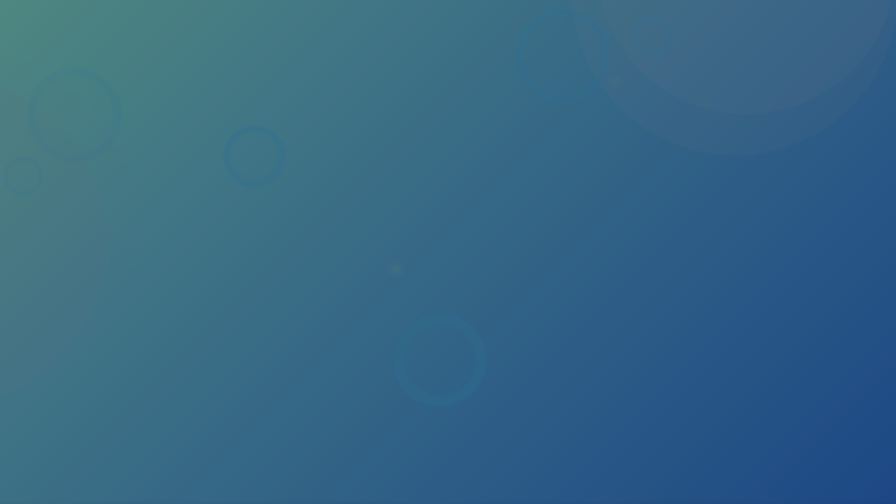
Write a Shadertoy shader that draws this background.

```glsl
// Soft-edged disc coverage
float disc(vec2 p, vec2 centre, float radius, float blur) {
    return 1.0 - smoothstep(-blur, blur, length(p - centre) - radius);
}

// Soft-edged ring coverage
float ring(vec2 p, vec2 centre, float radius, float halfWidth, float blur) {
    float d = abs(length(p - centre) - radius) - halfWidth;
    return 1.0 - smoothstep(-blur, blur, d);
}

void mainImage(out vec4 fragColor, in vec2 fragCoord) {
    vec2 uv = fragCoord / iResolution.xy;
    vec2 p = fragCoord / iResolution.y;
    float aspect = iResolution.x / iResolution.y;
    float edge = 1.0 / iResolution.y;

    // Diagonal gradient from green at upper left to blue at lower right
    float t = (p.x + 1.0 - p.y) / (aspect + 1.0);
    vec3 color = mix(vec3(0.306, 0.528, 0.505), vec3(0.110, 0.280, 0.520), t);
    color.b += 0.012 * smoothstep(0.0, 0.3, t) * (1.0 - smoothstep(0.6, 1.0, t));

    // Pale overlapping discs in the upper right corner
    vec3 haze = vec3(0.48, 0.47, 0.52);
    color = mix(color, haze, 0.070 * disc(p, vec2(1.458, 1.016), 0.324, edge));
    color = mix(color, haze, 0.080 * disc(p, vec2(1.481, 1.069), 0.296, edge));

    // Dusty discs on the left side
    vec3 dust = vec3(0.36, 0.40, 0.49);
    color = mix(color, dust, 0.025 * disc(p, vec2(-0.093, 0.549), 0.359, 0.006));
    color = mix(color, dust, 0.090 * disc(p, vec2(-0.116, 0.519), 0.329, edge));

    // Bubbles: centre, radius, half width of the rim
    vec4 bubbles[6] = vec4[6](
        vec4(1.116, 0.889, 0.087, 0.006),
        vec4(1.294, 0.928, 0.036, 0.004),
        vec4(0.505, 0.690, 0.055, 0.006),
        vec4(0.873, 0.285, 0.081, 0.010),
        vec4(0.148, 0.771, 0.086, 0.008),
        vec4(0.046, 0.650, 0.035, 0.003));
    float strength[6] = float[6](0.30, 0.28, 0.32, 0.36, 0.13, 0.22);
    vec3 rimColor = vec3(0.17, 0.43, 0.57);
    for (int i = 0; i < 6; i++) {
        vec4 b = bubbles[i];
        float rim = ring(p, b.xy, b.z, b.w, 0.004);
        float inside = disc(p, b.xy, b.z, 0.004);
        color = mix(color, rimColor, strength[i] * (rim + 0.15 * inside * (1.0 - rim)));
    }

    // Thin outer line of the lowest bubble
    color = mix(color, rimColor, 0.22 * ring(p, vec2(0.873, 0.285), 0.091, 0.001, 0.002));

    // Small faint glows
    vec3 glowColor = vec3(0.30, 0.45, 0.49);
    color = mix(color, glowColor, 0.32 * disc(p, vec2(0.785, 0.465), 0.012, 0.010));
    color = mix(color, glowColor, 0.25 * disc(p, vec2(1.220, 0.838), 0.012, 0.010));

    // Slight shade along the bottom edge
    color *= 1.0 - 0.03 * (1.0 - smoothstep(0.0, 0.01, uv.y));

    fragColor = vec4(color, 1.0);
}
```
